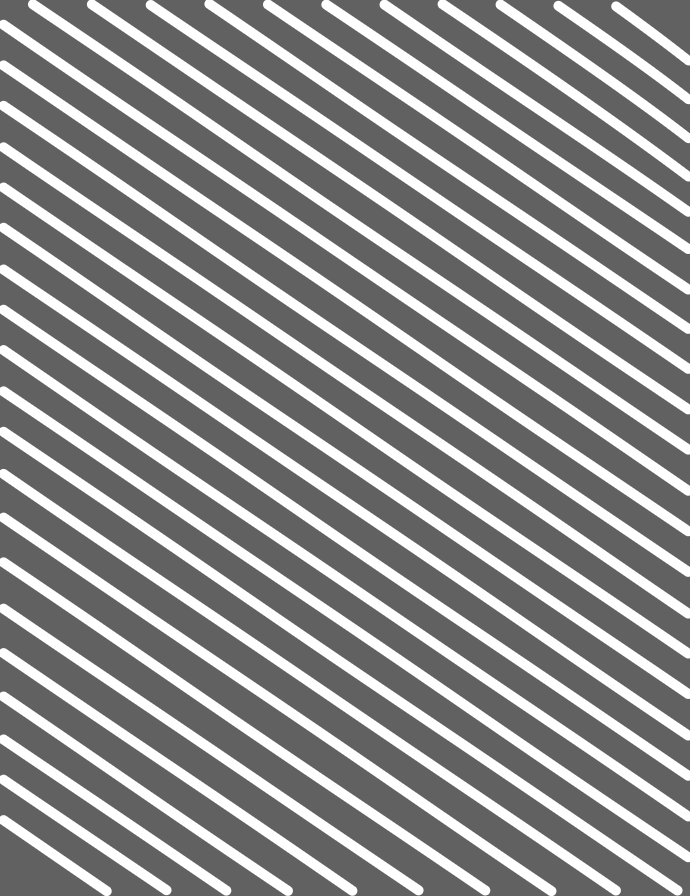
Reproduce this pattern procedurally as a Shadertoy shader.

```glsl
const vec3 GROUND = vec3(0.38);
const vec3 STROKE = vec3(1.0);
const float HALF_WIDTH = 0.0056;
const float GAP = 0.04544;
const float SLOPE = 0.677;
const int FIRST = -11;
const int LAST = 19;

// Distance to a round-capped stroke
float segmentDistance(vec2 p, vec2 a, vec2 b) {
    vec2 ap = p - a;
    vec2 ab = b - a;
    return length(ap - ab * clamp(dot(ap, ab) / dot(ab, ab), 0.0, 1.0));
}

// Height where a line meets the left edge; gaps widen toward both corners
float lineStart(float i) {
    float upper = 0.0143 * pow(max(-i, 0.0) / 11.0, 1.4);
    float lower = 0.0247 * smoothstep(10.0, 17.0, i);
    return 0.0249 + GAP * i + upper + lower;
}

float lineSlope(float i) {
    return SLOPE + 0.0037 * smoothstep(-6.0, 2.0, i);
}

// Hand-drawn waver, plus a downward bow in the upper right corner
float lineBend(float x, float width, float i) {
    float waver = 0.0004 * sin(9.0 * x + 2.3 * i) + 0.0003 * sin(17.0 * x - 1.7 * i);
    float bow = 0.008 * pow(x / width, 10.0) * smoothstep(-6.0, -9.0, i);
    return waver + bow;
}

// Distance to one line, with its ends kept just inside the canvas
float lineDistance(vec2 p, float width, float i) {
    float start = lineStart(i);
    float slope = lineSlope(i);
    float left = max(0.004, (0.005 - start) / slope);
    float right = min(width - 0.002, (0.994 - start) / slope);
    p.y -= lineBend(p.x, width, i);
    return segmentDistance(p, vec2(left, start + slope * left),
                              vec2(right, start + slope * right));
}

void mainImage(out vec4 fragColor, in vec2 fragCoord) {
    // Canvas height is one unit, measured downward from the top
    vec2 p = fragCoord / iResolution.y;
    p.y = 1.0 - p.y;
    float width = iResolution.x / iResolution.y;

    float nearest = 1.0;
    for (int i = FIRST; i <= LAST; i++) {
        nearest = min(nearest, lineDistance(p, width, float(i)));
    }

    // Edge softened over one pixel
    float coverage = clamp(0.5 - (nearest - HALF_WIDTH) * iResolution.y, 0.0, 1.0);
    fragColor = vec4(mix(GROUND, STROKE, coverage), 1.0);
}
```
